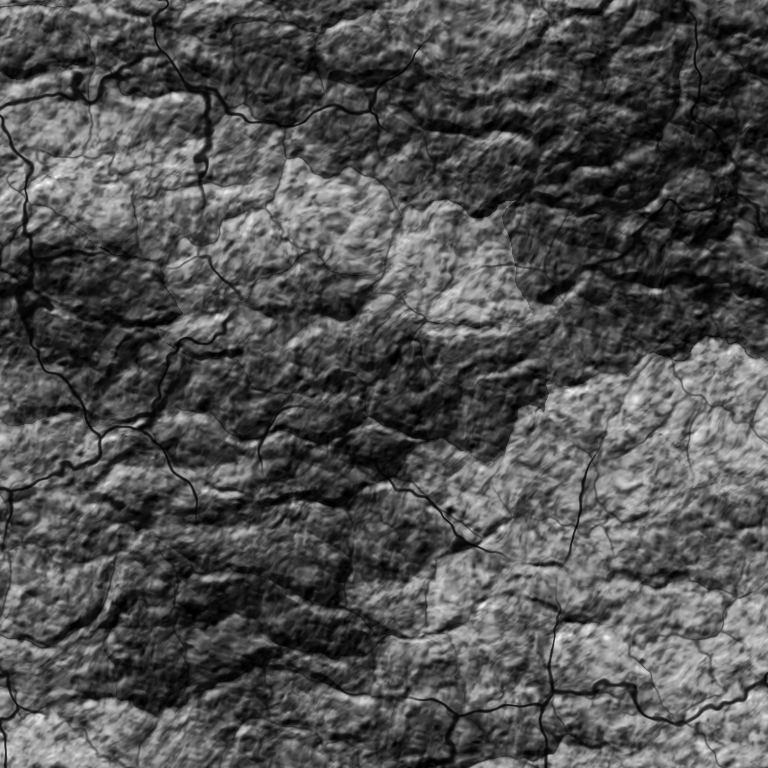
Give the GLSL for this texture, as a WebGL 2 fragment shader.

```glsl
#version 300 es
precision highp float;
// Weathered grey rock face: lit ledges, dark hollows, thin cracks and fine grain.
uniform vec2 u_resolution;
out vec4 fragColor;

const vec2 LIGHT_DIR = vec2(-0.4, 0.92);
const float RELIEF_STEP = 0.0045;
const vec2 STONE_SCALE = vec2(8.5, 11.5);

float hash1(vec2 p) {
    vec3 q = fract(p.xyx * 0.1031);
    q += dot(q, q.yzx + 33.33);
    return fract((q.x + q.y) * q.z);
}

vec2 hash2(vec2 p) {
    return vec2(hash1(p + 17.3), hash1(p + 71.9));
}

mat2 rotation(float angle) {
    float c = cos(angle), s = sin(angle);
    return mat2(c, s, -s, c);
}

float valueNoise(vec2 p) {
    vec2 cell = floor(p), f = fract(p);
    vec2 w = f * f * (3.0 - 2.0 * f);
    float low = mix(hash1(cell), hash1(cell + vec2(1, 0)), w.x);
    float high = mix(hash1(cell + vec2(0, 1)), hash1(cell + vec2(1, 1)), w.x);
    return mix(low, high, w.y);
}

// Layered noise in 0..1; billow folds each layer into lumps with sharp creases.
float layered(vec2 p, int octaves, bool billow) {
    float sum = 0.0, total = 0.0, amplitude = 0.5;
    mat2 turn = rotation(0.6) * 2.03;
    for (int i = 0; i < octaves; i++) {
        float n = valueNoise(p);
        sum += amplitude * (billow ? abs(2.0 * n - 1.0) : n);
        total += amplitude;
        amplitude *= 0.5;
        p = turn * p + 11.7;
    }
    return sum / total;
}

float fbm(vec2 p, int octaves) {
    return layered(p, octaves, false);
}

vec2 warp(vec2 p, float frequency, float amount) {
    vec2 q = p * frequency;
    return p + amount * (vec2(fbm(q + 3.1, 5), fbm(q + 47.6, 5)) - 0.5);
}

// Cellular pattern: xy = nearest cell centre, z = gap to the second nearest.
vec3 cells(vec2 p) {
    vec2 base = floor(p), centre = base;
    float first = 9.0, second = 9.0;
    for (int y = -1; y <= 1; y++) {
        for (int x = -1; x <= 1; x++) {
            vec2 id = base + vec2(x, y);
            vec2 site = id + 0.1 + 0.8 * hash2(id);
            float d = distance(p, site);
            if (d < first) {
                second = first;
                first = d;
                centre = site;
            } else {
                second = min(second, d);
            }
        }
    }
    return vec3(centre, second - first);
}

vec3 stones(vec2 p) {
    return cells(warp(p, 7.0, 0.17) * STONE_SCALE);
}

float rockHeight(vec2 p, float stoneGap) {
    float plateau = smoothstep(0.0, 0.45, stoneGap);
    return 0.13 * plateau + 0.3 * layered(p * vec2(12.0, 14.0), 4, true);
}

float hollowTone(vec2 p) {
    return fbm(p * vec2(3.2, 6.5) + 5.0, 5) - 0.5;
}

// Broken network of hairline cracks, 1 on the line.
float cracks(vec2 p) {
    float gap = cells(warp(p, 5.0, 0.26) * vec2(4.0, 3.2) + 8.0).z;
    float presence = smoothstep(0.47, 0.65, fbm(p * 4.5 + 29.0, 2));
    return presence * (1.0 - smoothstep(0.004, 0.03, gap));
}

// Short streaks that lean to the upper right and bend with the rock.
float grain(vec2 p) {
    vec2 q = rotation(-0.7) * warp(p, 9.0, 0.05);
    return fbm(q * vec2(95.0, 155.0), 2) - 0.5;
}

void main() {
    vec2 p = gl_FragCoord.xy / min(u_resolution.x, u_resolution.y);
    vec2 lit = p + LIGHT_DIR * RELIEF_STEP;
    vec3 stone = stones(p);

    // Broad tone: soft hollows mixed with one level for each stone.
    float tone = mix(hollowTone(p), hollowTone(stone.xy / STONE_SCALE), 0.45);
    tone = smoothstep(-0.22, 0.22, tone) - 0.5;

    // Slope toward the light brightens upper rims and darkens undersides.
    float relief = rockHeight(p, stone.z) - rockHeight(lit, stones(lit).z);

    float shade = 0.37 + 0.44 * tone + 5.0 * relief;
    shade = max(shade, 0.06 + 0.15 * shade);
    shade += (0.12 + 1.15 * shade) * grain(p);
    shade -= 0.45 * max(shade - 0.58, 0.0);

    // Crevices between stones, then the cracks.
    float crevice = 1.0 - smoothstep(0.0, 0.07, stone.z);
    shade *= 1.0 - 0.4 * crevice * smoothstep(0.4, 0.65, valueNoise(p * 9.0));
    shade *= 1.0 - 0.8 * cracks(p);

    fragColor = vec4(vec3(clamp(shade, 0.0, 1.0)), 1.0);
}
```
